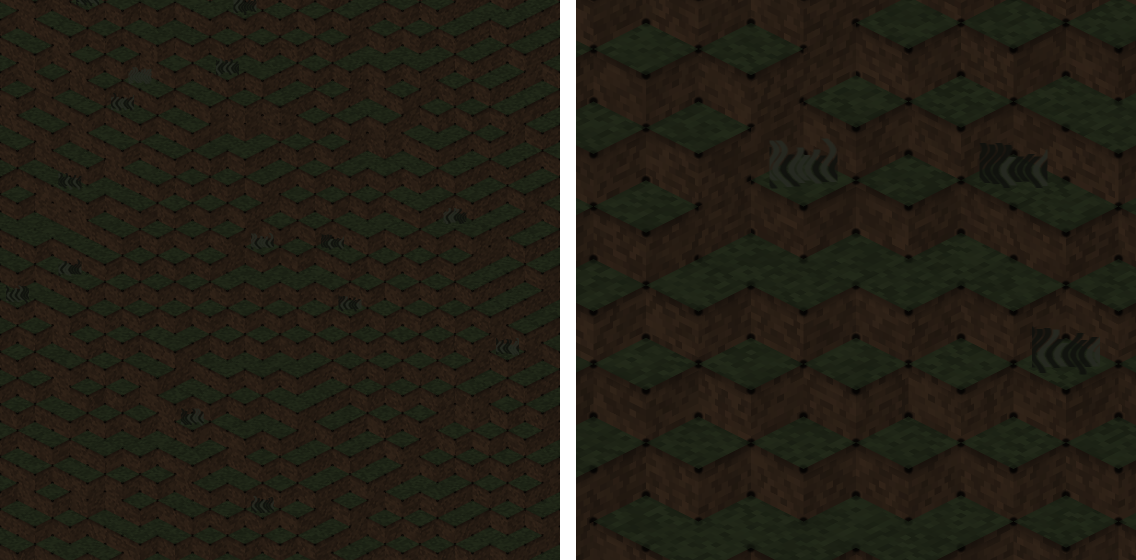
Left: the whole. Right: its middle third, enlarged.
Write a WebGL 2 fragment shader that draws this pattern.

```glsl
#version 300 es
precision highp float;
uniform vec2 u_resolution;
out vec4 fragColor;

const vec3 GRASS = vec3(0.115, 0.138, 0.084);
const vec3 DIRT_LEFT = vec3(0.163, 0.118, 0.081);
const vec3 DIRT_RIGHT = vec3(0.143, 0.104, 0.071);
const vec3 STONE = vec3(0.135, 0.135, 0.14);
const vec3 BLADE_DARK = vec3(0.06, 0.065, 0.05);
const vec3 BLADE_LIGHT = vec3(0.15, 0.16, 0.13);
const vec2 TILES = vec2(32.0, 64.0); // half-diamonds across and up
const float SLOPE = 0.87;
const float BEND = 0.01;

float hash(vec2 p) {
  vec3 q = fract(p.xyx * vec3(0.1031, 0.1030, 0.0973));
  q += dot(q, q.yzx + 33.33);
  return fract((q.x + q.y) * q.z);
}

float valueNoise(vec2 p) {
  vec2 i = floor(p), f = fract(p);
  f = f * f * (3.0 - 2.0 * f);
  float low = mix(hash(i), hash(i + vec2(1, 0)), f.x);
  float high = mix(hash(i + vec2(0, 1)), hash(i + vec2(1, 1)), f.x);
  return mix(low, high, f.y);
}

// Block height of a ground cell: a hillside curving around the far centre
float terrain(vec2 cell) {
  float across = cell.x - cell.y;
  float bumps = 2.4 * (valueNoise(cell / 4.7 + 31.0) - 0.5);
  float jitter = 0.5 * (hash(cell + 71.0) - 0.5);
  return floor(SLOPE * (cell.x + cell.y) - BEND * across * across + bumps + jitter + 1.5);
}

// Blocky grain, from dark to light around 1
float grain(vec2 uv, float texels, float contrast) {
  vec2 t = uv * texels;
  t.x += 0.5 * mod(floor(t.y), 2.0);
  return 1.0 + contrast * (hash(floor(t) + 211.0) - 0.5);
}

// Leaning blades: x is coverage, y is brightness
vec2 tuft(vec2 d, float seed) {
  float s = (d.x + 0.22 * d.y * (seed - 0.5) + 0.12 * sin(d.y * 4.0)) * 6.5;
  float blade = floor(s);
  float tip = 0.8 + 0.8 * hash(vec2(blade, seed * 91.0));
  float base = -0.5 + 0.5 * hash(vec2(blade + 17.0, seed * 53.0));
  float inside = step(base, d.y) * step(d.y, tip) * step(abs(d.x), 0.65);
  float stroke = 1.0 - smoothstep(0.25, 0.45, abs(fract(s) - 0.5));
  return vec2(inside * (0.35 + 0.55 * stroke), step(0.6, hash(vec2(blade, seed * 37.0))));
}

float hasTuft(vec2 cell) {
  float thicket = smoothstep(0.45, 0.85, valueNoise(cell / 6.0 + 9.0));
  return step(hash(cell + 131.0), 0.03 + 0.13 * thicket);
}

vec3 grassColour(vec2 ground) {
  vec2 f = abs(fract(ground) - 0.5);
  float rim = smoothstep(0.4, 0.5, max(f.x, f.y));
  return GRASS * grain(ground, 9.0, 0.32) * (1.0 - 0.06 * rim);
}

vec3 wallColour(vec2 uv, bool left, float depth, vec2 cell) {
  vec3 base = left ? DIRT_LEFT : DIRT_RIGHT;
  if (left && hash(cell + depth * 7.0 + 401.0) < 0.0015) base = STONE;
  float fringe = depth < 0.5 ? smoothstep(0.75, 1.0, fract(uv.y)) : 0.0;
  return base * grain(uv, 8.0, 0.36) * (1.0 - 0.25 * fringe);
}

// Small dark pins at the block corners
float cornerDot(vec2 ab) {
  vec2 d = ab - round(ab);
  vec2 onScreen = vec2(d.x - d.y, 0.5 * (d.x + d.y));
  return 1.0 - smoothstep(0.05, 0.11, length(onScreen));
}

// Walks the view ray down through block layers, front to back
vec3 scene(vec2 uv) {
  vec2 p = (uv - 0.5) * TILES + vec2(0.0, 0.2);
  vec2 ab = 0.5 * vec2(p.x + p.y, p.y - p.x);
  vec2 f = fract(ab);
  bool leftFirst = f.x > f.y;
  vec2 firstStep = leftFirst ? vec2(1, 0) : vec2(0, 1);
  float top = floor((SLOPE * p.y - BEND * p.x * p.x) / (1.0 + 2.0 * SLOPE)) + 4.0;
  vec2 plant = vec2(0.0);
  vec3 colour = DIRT_RIGHT;
  bool hit = false;
  for (int layer = 0; layer < 9 && !hit; layer++) {
    float z = top - float(layer);
    for (int side = 0; side < 3; side++) {
      vec2 cell = floor(ab) - z;
      if (side == 1) cell += firstStep;
      if (side == 2) cell += 1.0;
      float h = terrain(cell);
      if (h >= z) {
        bool left = (side == 1) == leftFirst;
        float drop = side == 0 ? 0.0 : 1.0 - (side == 1 ? max(f.x, f.y) : min(f.x, f.y));
        vec2 ground = ab - z + drop;
        vec2 wallUv = vec2(left ? ground.y : ground.x, z - drop);
        colour = side == 0 ? grassColour(ground) : wallColour(wallUv, left, h - z, cell);
        float pin = side > 0 && h == z ? 0.8 : 0.3;
        colour *= 1.0 - pin * cornerDot(ab);
        hit = true;
        break;
      }
      if (h == z - 1.0 && plant.x < 0.01 && hasTuft(cell) > 0.5) {
        vec2 centre = vec2(cell.x - cell.y, cell.x + cell.y + 1.0 + 2.0 * h);
        plant = tuft(p - centre, hash(cell + 17.0));
      }
    }
  }
  return mix(colour, mix(BLADE_DARK, BLADE_LIGHT, plant.y), plant.x);
}

void main() {
  // Four samples per pixel smooth the edges
  vec3 sum = vec3(0.0);
  for (int i = 0; i < 4; i++) {
    vec2 offset = vec2(i % 2, i / 2) * 0.5 - 0.25;
    sum += scene((gl_FragCoord.xy + offset) / u_resolution);
  }
  fragColor = vec4(sum * 0.25, 1.0);
}
```
